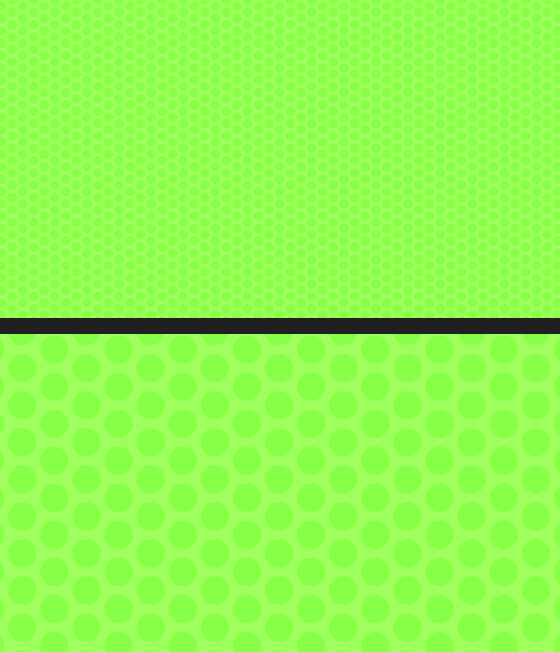
Top: the whole. Bottom: its middle third, enlarged.
Reproduce this pattern procedurally as a Shadertoy shader.

```glsl
// Staggered green polka dots on a lighter green ground, packed in a hexagonal grid.

const vec3 DOT_COLOR = vec3(0.53, 1.00, 0.28);
const vec3 GROUND_COLOR = vec3(0.62, 1.00, 0.37);

// Lengths are fractions of the canvas height.
const float PITCH = 0.03885;         // spacing of dots down a column
const float RADIUS = 0.382 * PITCH;
const float CENTER_SHIFT = -0.0010;  // middle column relative to the canvas center

// Signed distance to the dot of the nearest column; odd columns drop half a pitch.
float staggeredDots(vec2 p, float pitch, float radius) {
    float columnWidth = pitch * sqrt(3.0) * 0.5;
    float column = floor(p.x / columnWidth + 0.5);
    float stagger = 0.5 * mod(column + 1.0, 2.0);
    float row = floor(p.y / pitch - stagger + 0.5);
    vec2 center = vec2(column * columnWidth, (row + stagger) * pitch);
    return length(p - center) - radius;
}

// Coverage of a shape, softened across one pixel.
float coverage(float dist, float pixel) {
    return clamp(0.5 - dist / pixel, 0.0, 1.0);
}

void mainImage(out vec4 fragColor, in vec2 fragCoord) {
    float pixel = 1.0 / iResolution.y;

    // Measure across from the middle and down from the top edge.
    vec2 p = vec2(fragCoord.x - 0.5 * iResolution.x, iResolution.y - fragCoord.y) * pixel;
    p.x -= CENTER_SHIFT;

    float dotMask = coverage(staggeredDots(p, PITCH, RADIUS), pixel);
    fragColor = vec4(mix(GROUND_COLOR, DOT_COLOR, dotMask), 1.0);
}
```
